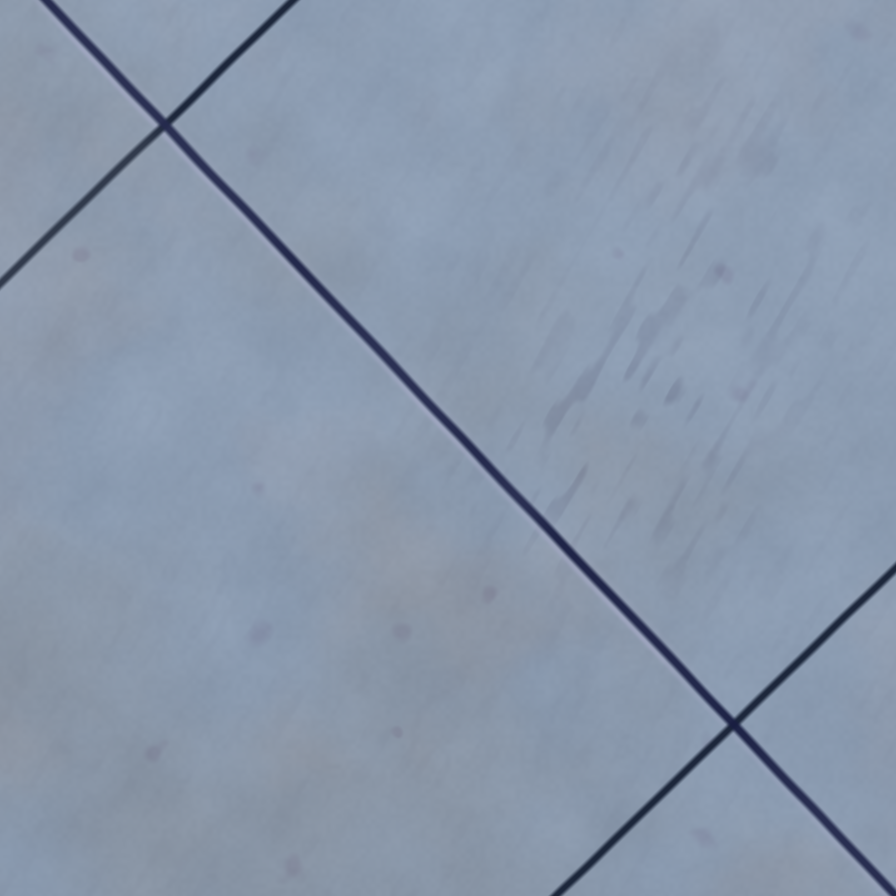
This texture is drawn by a three.js fragment shader. Its source:

```glsl
// Blue-grey stone tiles laid diagonally, with thin dark joints, soft clouding and faint scuffs.
#define TILE_SIZE 0.923
#define CORNER vec2(0.1836, 0.8607)
#define LONG_DIR vec2(0.6885, -0.7252)
#define CROSS_DIR vec2(0.7190, 0.6950)
#define LONG_HALF_WIDTH 0.0047
#define CROSS_HALF_WIDTH 0.0042
#define JOINT_SOFTNESS 0.0030
#define CLOUD_STRENGTH 0.055
#define SCUFF_STRENGTH 0.075
#define SPOT_CELLS 8.0

varying vec2 vUv;

const vec3 STONE_BLUE = vec3(0.550, 0.615, 0.700);
const vec3 STONE_GREY = vec3(0.540, 0.585, 0.645);
const vec3 LONG_JOINT = vec3(0.125, 0.145, 0.285);
const vec3 CROSS_JOINT = vec3(0.085, 0.125, 0.205);
const vec3 WORN_JOINT = vec3(0.200, 0.235, 0.300);
const vec3 EDGE_LIGHT = vec3(0.650, 0.665, 0.780);

float hash(vec2 p) {
  p = fract(p * vec2(0.1031, 0.1137));
  p += dot(p, p.yx + 33.33);
  return fract((p.x + p.y) * p.x * 17.0);
}

float noise(vec2 p) {
  vec2 i = floor(p), f = fract(p);
  f = f * f * (3.0 - 2.0 * f);
  return mix(mix(hash(i), hash(i + vec2(1.0, 0.0)), f.x),
             mix(hash(i + vec2(0.0, 1.0)), hash(i + vec2(1.0, 1.0)), f.x), f.y);
}

float fbm(vec2 p) {
  float sum = 0.0, amp = 0.5;
  for (int k = 0; k < 5; k++) {
    sum += amp * noise(p);
    p = mat2(1.6, 1.2, -1.2, 1.6) * p + 7.3;
    amp *= 0.5;
  }
  return sum;
}

float cross2(vec2 a, vec2 b) { return a.x * b.y - a.y * b.x; }

// Signed distance to the nearest joint of a repeating set
float repeatLine(float x) {
  return x - TILE_SIZE * floor(x / TILE_SIZE + 0.5);
}

float jointMask(float d, float halfWidth) {
  return 1.0 - smoothstep(halfWidth - JOINT_SOFTNESS, halfWidth + JOINT_SOFTNESS, abs(d));
}

// Small faint stains scattered one per cell
float stains(vec2 uv) {
  vec2 cell = floor(uv * SPOT_CELLS);
  vec2 center = 0.25 + 0.5 * vec2(hash(cell + 21.0), hash(cell + 57.0));
  float radius = mix(0.04, 0.16, hash(cell + 83.0));
  float d = length(fract(uv * SPOT_CELLS) - center) + 0.12 * (noise(uv * 70.0) - 0.5);
  return step(0.72, hash(cell + 11.0)) * (1.0 - smoothstep(0.0, radius, d));
}

vec3 stone(vec2 uv) {
  // Broad clouds, greyer toward the lower left
  float cloud = fbm(uv * 4.0 + 3.0);
  float mottling = fbm(uv * 13.0 + 19.0);
  float blueness = smoothstep(0.25, 0.75, cloud + 0.22 * (uv.x + uv.y - 1.0) + 0.08);
  vec3 color = mix(STONE_GREY, STONE_BLUE, blueness);
  color += CLOUD_STRENGTH * (mottling - 0.48) + 0.018 * (uv.y - 0.5);
  color += vec3(0.012, 0.0, -0.008) * smoothstep(0.5, 0.75, fbm(uv * 6.0 + 41.0));

  // Slanted brush marks, strongest right of centre
  vec2 along = vec2(0.50, 0.866);
  vec2 brush = vec2(dot(uv, along) * 22.0, cross2(along, uv) * 95.0);
  float streak = smoothstep(0.56, 0.90, noise(brush + 13.0));
  vec2 patchOffset = uv - vec2(0.70, 0.50);
  float scuffPatch = exp(-dot(patchOffset, patchOffset) * 75.0);
  vec2 upperOffset = uv - vec2(0.80, 0.73);
  scuffPatch += 0.45 * exp(-dot(upperOffset, upperOffset) * 45.0);
  color -= SCUFF_STRENGTH * streak * (scuffPatch + 0.10) * vec3(0.8, 1.0, 0.9);

  color -= stains(uv) * vec3(0.025, 0.045, 0.035);
  return color + 0.012 * (noise(uv * 180.0) - 0.5);
}

void main() {
  vec2 p = vUv - CORNER;
  float skew = cross2(LONG_DIR, CROSS_DIR);
  float alongLong = cross2(p, CROSS_DIR) / skew;
  float alongCross = cross2(LONG_DIR, p) / skew;
  float wobble = 0.0016 * (noise(vUv * 16.0) - 0.5);
  float longDist = repeatLine(alongCross) + wobble;
  float crossDist = repeatLine(alongLong) + wobble;

  vec3 color = stone(vUv);

  // Pale lip on the lower side of the long joint, and a faint one above
  float lipWear = 0.35 + 0.55 * noise(vec2(alongLong * 9.0, 4.0));
  float lowerLip = exp(-pow((longDist + 0.0085) / 0.0030, 2.0));
  float upperLip = exp(-pow((longDist - 0.0085) / 0.0030, 2.0));
  color = mix(color, EDGE_LIGHT, lipWear * (0.75 * lowerLip + 0.20 * upperLip));

  // Cross joints, dustier left of the first corner
  float dust = (1.0 - smoothstep(-0.04, 0.02, alongCross)) * (1.0 - smoothstep(0.2, 0.5, alongLong));
  vec3 crossColor = mix(CROSS_JOINT, WORN_JOINT, 0.75 * dust);
  color = mix(color, crossColor, 0.95 * jointMask(crossDist, CROSS_HALF_WIDTH));

  // Long joint with slight tone changes along its length
  vec3 longColor = LONG_JOINT + 0.06 * (noise(vec2(alongLong * 14.0, 9.0)) - 0.5);
  color = mix(color, longColor, 0.95 * jointMask(longDist, LONG_HALF_WIDTH));

  gl_FragColor = vec4(color, 1.0);
}
```
